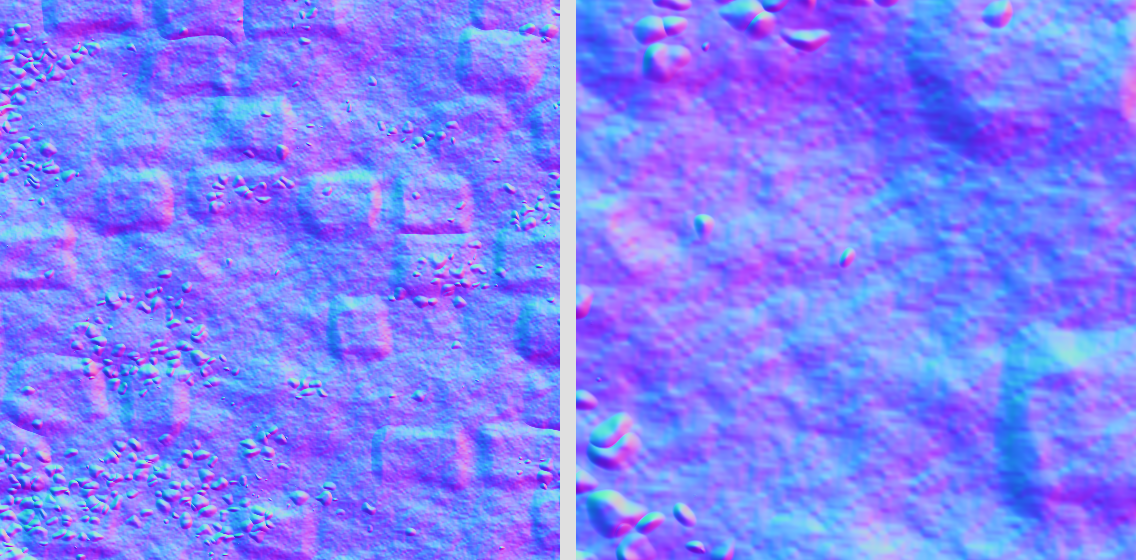
Left: the whole. Right: its middle third, enlarged.
Write a Shadertoy shader that draws this texture map.

```glsl
const vec2 STONE_GRID = vec2(5.5, 8.5);
const float CRUMB_GRID = 50.0;
const float STONE_RISE = 0.0155;
const float SLOPE_STEP = 0.0008;

float hash(vec2 p) {
    vec3 q = fract(vec3(p.xyx) * 0.1031);
    q += dot(q, q.yzx + 33.33);
    return fract((q.x + q.y) * q.z);
}

vec2 hash2(vec2 p) {
    return vec2(hash(p + 17.3), hash(p + 61.7));
}

// Value noise with a smooth second derivative
float noise(vec2 p) {
    vec2 i = floor(p), f = fract(p);
    f = f * f * f * (f * (f * 6.0 - 15.0) + 10.0);
    float low = mix(hash(i), hash(i + vec2(1, 0)), f.x);
    float high = mix(hash(i + vec2(0, 1)), hash(i + vec2(1, 1)), f.x);
    return mix(low, high, f.y);
}

vec2 warp(vec2 p, float frequency, float amount) {
    vec2 q = p * frequency;
    return p + amount * (vec2(noise(q + 40.0), noise(q + 90.0)) - 0.5);
}

float roundedBox(vec2 p, vec2 halfSize, float radius) {
    vec2 q = abs(p) - halfSize + radius;
    return length(max(q, 0.0)) + min(max(q.x, q.y), 0.0) - radius;
}

// Mortar and grain: every octave contributes a similar slope
float roughness(vec2 p, float slope) {
    const mat2 turn = mat2(0.8, 0.6, -0.6, 0.8);
    float height = 0.0, frequency = 7.0;
    vec2 q = p * vec2(0.85, 1.0);
    for (int i = 0; i < 6; i++) {
        height += slope / frequency * noise(q * frequency + 20.0);
        q = turn * q;
        frequency *= 2.0;
    }
    return height;
}

// Uneven courses of rounded blocks, some buried in the mortar
float stones(vec2 p, float rise) {
    float height = 0.0;
    vec2 g = p * STONE_GRID;
    for (int j = -1; j <= 1; j++) {
        float row = floor(g.y) + float(j);
        vec2 q = vec2(g.x + 5.0 * hash(vec2(row, 7.0)), g.y);
        for (int i = -1; i <= 1; i++) {
            vec2 id = vec2(floor(q.x) + float(i), row);
            vec2 centre = id + 0.5 + 0.22 * (hash2(id) - 0.5);
            vec2 halfSize = mix(vec2(0.054, 0.046), vec2(0.094, 0.058), hash2(id + 130.0));
            float d = roundedBox((q - centre) / STONE_GRID, halfSize, 0.024);
            float proud = smoothstep(0.22, 0.62, hash(id + 211.0));
            height = max(height, rise * proud * smoothstep(0.012, -0.021, d));
        }
    }
    return height;
}

// Steep little lumps gathered into horizontal clusters
float crumbs(vec2 p, float steepness) {
    float height = 0.0;
    vec2 g = p * CRUMB_GRID, base = floor(g);
    for (int j = -1; j <= 1; j++)
    for (int i = -1; i <= 1; i++) {
        vec2 id = base + vec2(i, j);
        vec2 at = id / CRUMB_GRID;
        float cluster = 0.6 * noise(at * vec2(4.0, 8.0) + 70.0)
                      + 0.4 * noise(at * vec2(13.0, 20.0) + 30.0);
        float presence = smoothstep(0.57, 0.66, cluster) * step(0.25, hash(id + 310.0));
        presence = max(presence, 0.8 * step(0.978, hash(id + 450.0)));
        float radius = mix(0.35, 0.75, hash(id + 520.0)) * presence;
        vec2 offset = (g - id - hash2(id)) * vec2(0.85, 1.1);
        float dome = max(1.0 - dot(offset, offset) / max(radius * radius, 0.001), 0.0);
        height = max(height, steepness * radius * dome * dome / CRUMB_GRID);
    }
    return height;
}

float surface(vec2 p) {
    vec2 stonePoint = warp(warp(p, 11.0, 0.022), 38.0, 0.007);
    vec2 crumbPoint = warp(p, 60.0, 0.012);
    return roughness(p, 0.25) + stones(stonePoint, STONE_RISE) + crumbs(crumbPoint, 0.75);
}

vec2 surfaceSlope(vec2 p, float e) {
    vec2 dx = vec2(e, 0.0), dy = vec2(0.0, e);
    return vec2(surface(p + dx) - surface(p - dx),
                surface(p + dy) - surface(p - dy)) / (2.0 * e);
}

void mainImage(out vec4 fragColor, in vec2 fragCoord) {
    vec2 p = fragCoord / iResolution.y;
    vec3 normal = normalize(vec3(-surfaceSlope(p, SLOPE_STEP), 1.0));

    // Encode the normal, with the blue channel lifted
    vec3 colour = 0.5 + 0.5 * normal + vec3(0.0, 0.0, 0.08);
    fragColor = vec4(clamp(colour, 0.0, 1.0), 1.0);
}
```
